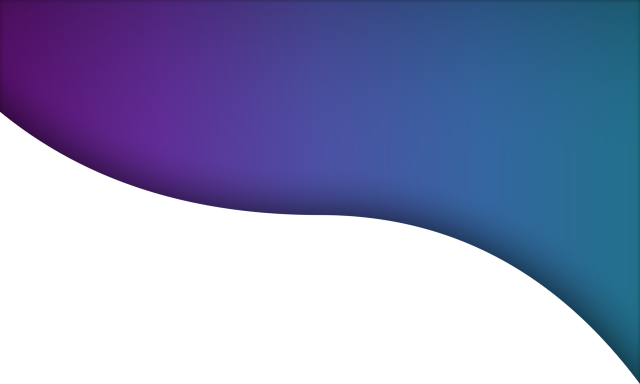
Reproduce this background procedurally as a WebGL 2 fragment shader.

```glsl
#version 300 es
precision highp float;
// Violet to teal gradient panel with soft inner shadows above a white S-curve.

#define MID_HEIGHT 0.440    // height of the curve at its flat centre
#define LEFT_RISE 0.269     // climb of the curve towards the left side
#define RIGHT_DROP 0.440    // fall of the curve towards the right side
#define BEND 0.607          // length of the curve's flat handle
#define CURVE_SHADE 0.41    // darkness along the curve
#define CURVE_REACH 0.135   // width of the shadow along the curve
#define TOP_SHADE 0.20      // darkness of the broad fade at the top
#define TOP_REACH 0.42      // depth of the broad fade at the top
#define RIM_SHADE 0.17      // darkness of the thin outer rim
#define RIM_REACH 0.013     // width of the thin outer rim

uniform vec2 u_resolution;
out vec4 outColor;

// Two quadratic arcs joined at the centre, as a height over x in 0..1.
float curveHeight(float x) {
  float u = abs(2.0 * x - 1.0);
  float t = u / (BEND + sqrt(max(BEND * BEND + (1.0 - 2.0 * BEND) * u, 0.0)));
  return MID_HEIGHT + (x < 0.5 ? LEFT_RISE : -RIGHT_DROP) * t * t;
}

// Five evenly spaced colours from left to right.
vec3 panelColor(float x) {
  const vec3 stops[5] = vec3[5](
    vec3(0.355, 0.065, 0.440),   // plum
    vec3(0.376, 0.176, 0.588),   // violet
    vec3(0.298, 0.314, 0.639),   // indigo
    vec3(0.208, 0.400, 0.630),   // blue
    vec3(0.130, 0.438, 0.545));  // teal
  float s = clamp(x, 0.0, 1.0) * 4.0;
  int i = min(int(s), 3);
  return mix(stops[i], stops[i + 1], s - float(i));
}

// Shadow strength: one at the border, easing to zero at the given reach.
float falloff(float dist, float reach) {
  float f = 1.0 - clamp(dist / reach, 0.0, 1.0);
  return f * f;
}

void main() {
  vec2 uv = gl_FragCoord.xy / u_resolution;
  float aspect = u_resolution.x / u_resolution.y;

  // Distance to the curve in canvas heights, corrected for its slope.
  float stepX = 0.001;
  float slope = (curveHeight(uv.x + stepX) - curveHeight(uv.x - stepX))
              / (2.0 * stepX * aspect);
  float curveDist = (uv.y - curveHeight(uv.x)) / sqrt(1.0 + slope * slope);

  // Distances to the top and to the nearer side.
  float topDist = 1.0 - uv.y;
  float sideDist = min(uv.x, 1.0 - uv.x) * aspect;

  // Panel colour under the layered shadows.
  vec3 color = panelColor(uv.x);
  color *= 1.0 - CURVE_SHADE * falloff(curveDist, CURVE_REACH);
  color *= 1.0 - TOP_SHADE * falloff(topDist, TOP_REACH);
  color *= 1.0 - RIM_SHADE * falloff(topDist, RIM_REACH);
  color *= 1.0 - RIM_SHADE * falloff(sideDist, RIM_REACH);

  // White below the curve, with a smooth edge one pixel wide.
  float edge = 0.7 / u_resolution.y;
  float panel = smoothstep(-edge, edge, curveDist);
  outColor = vec4(mix(vec3(1.0), color, panel), 1.0);
}
```
